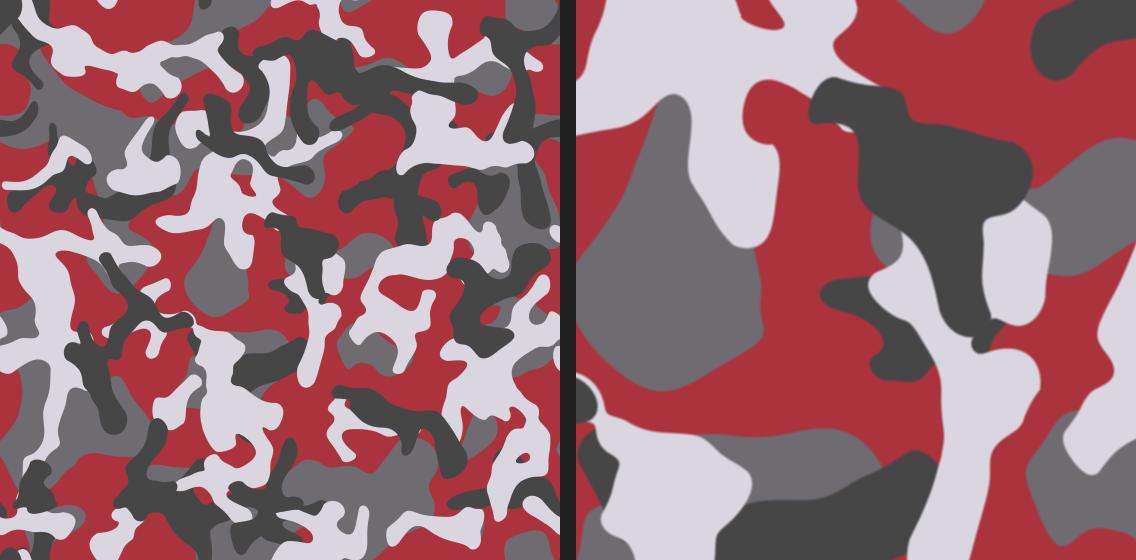
Left, the full canvas; right, a detail of the centre.
Reproduce this pattern procedurally as a Shadertoy shader.

```glsl
const vec3 RED = vec3(0.67, 0.20, 0.24);
const vec3 GREY = vec3(0.43, 0.42, 0.445);
const vec3 DARK = vec3(0.28, 0.275, 0.28);
const vec3 LIGHT = vec3(0.85, 0.84, 0.88);

const int LIGHT_CELLS = 6;          // shapes per side, whole numbers so it tiles
const int DARK_CELLS = 5;
const int GREY_CELLS = 6;
const int WARP_CELLS = 7;
const float LIGHT_KEEP = 1.0;       // share of cells that hold a shape
const float DARK_TOP_KEEP = 0.55;
const float DARK_LOW_KEEP = 0.45;
const float GREY_LEVEL = 0.08;      // higher means less grey
const float WARP = 0.045;           // bend of all outlines, in canvas units
const float RIPPLE = 0.012;         // finer bend
const float BLEND = 0.008;          // rounding where limbs meet
const float EDGE = 0.0012;          // half width of the soft edge
const int ARMS = 4;
const float ARM_SKIP = 0.15;        // share of limbs left out
const vec2 SHAPE_SCALE = vec2(0.7, 1.2);
const vec2 ARM_LENGTH = vec2(0.045, 0.14);
const vec2 TIP_RADIUS = vec2(0.010, 0.026);
const float HUB_RADIUS = 0.015;
const float ELBOW_RADIUS = 0.011;
const float ELBOW_BEND = 1.3;       // radians either way
const float TAU = 6.28319;

// Integer hash of a wrapped cell and a seed, three values in 0..1
vec3 hash(ivec2 cell, int n, int seed) {
    ivec2 c = (cell + 2 * n) % n;
    uvec3 v = uvec3(uint(c.x), uint(c.y), uint(seed)) * 1664525u + 1013904223u;
    v.x += v.y * v.z; v.y += v.z * v.x; v.z += v.x * v.y;
    v ^= v >> 16u;
    v.x += v.y * v.z; v.y += v.z * v.x; v.z += v.x * v.y;
    return vec3(v >> 8u) / 16777216.0;
}

vec2 direction(float angle) {
    return vec2(cos(angle), sin(angle));
}

float cornerSlope(ivec2 cell, ivec2 corner, vec2 f, int n, int seed) {
    return dot(direction(TAU * hash(cell + corner, n, seed).x), f - vec2(corner));
}

// Gradient noise that wraps after n cells
float noise(vec2 p, int n, int seed) {
    p *= float(n);
    ivec2 cell = ivec2(floor(p));
    vec2 f = fract(p);
    vec2 u = f * f * f * (f * (f * 6.0 - 15.0) + 10.0);
    return mix(mix(cornerSlope(cell, ivec2(0, 0), f, n, seed),
                   cornerSlope(cell, ivec2(1, 0), f, n, seed), u.x),
               mix(cornerSlope(cell, ivec2(0, 1), f, n, seed),
                   cornerSlope(cell, ivec2(1, 1), f, n, seed), u.x), u.y);
}

// Distance to a limb whose radius goes from ra to rb
float limb(vec2 p, vec2 a, vec2 b, float ra, float rb) {
    vec2 ab = b - a;
    float h = clamp(dot(p - a, ab) / dot(ab, ab), 0.0, 1.0);
    return length(p - a - ab * h) - mix(ra, rb, h);
}

// Distance to scattered, branching shapes, one per kept cell
float branches(vec2 p, int n, float keep, int seed) {
    float cellSize = 1.0 / float(n);
    ivec2 home = ivec2(floor(p * float(n)));
    float sum = 1e-20;
    for (int y = -1; y <= 1; y++)
    for (int x = -1; x <= 1; x++) {
        ivec2 cell = home + ivec2(x, y);
        vec3 place = hash(cell, n, seed);
        vec3 kind = hash(cell, n, seed + 1);
        if (kind.x > keep) continue;
        float size = mix(SHAPE_SCALE.x, SHAPE_SCALE.y, kind.y);
        vec2 q = (p - (vec2(cell) + 0.2 + 0.6 * place.xy) * cellSize) / size;
        for (int i = 0; i < ARMS; i++) {
            vec3 r = hash(cell, n, seed + 2 + 2 * i);
            vec3 s = hash(cell, n, seed + 3 + 2 * i);
            if (s.y < ARM_SKIP) continue;
            float angle = TAU * (place.z + (float(i) + 0.6 * r.x) / float(ARMS));
            float halfLength = 0.5 * mix(ARM_LENGTH.x, ARM_LENGTH.y, r.y);
            float tipRadius = mix(TIP_RADIUS.x, TIP_RADIUS.y, s.x);
            vec2 elbow = halfLength * direction(angle);
            vec2 tip = elbow + halfLength * direction(angle + ELBOW_BEND * (2.0 * r.z - 1.0));
            sum += exp(-size / BLEND * limb(q, vec2(0.0), elbow, HUB_RADIUS, ELBOW_RADIUS));
            sum += exp(-size / BLEND * limb(q, elbow, tip, ELBOW_RADIUS, tipRadius));
        }
    }
    return -BLEND * log(sum);
}

// Smooth-edged coverage of the region where d is negative
float cover(float d) {
    float slope = iResolution.y * max(length(vec2(dFdx(d), dFdy(d))), 1e-5);
    float w = slope * max(EDGE, 0.6 / iResolution.y);
    return smoothstep(-w, w, -d);
}

void mainImage(out vec4 fragColor, in vec2 fragCoord) {
    vec2 uv = fragCoord / iResolution.xy;
    vec2 p = uv + WARP * vec2(noise(uv, WARP_CELLS, 11), noise(uv, WARP_CELLS, 12))
        + RIPPLE * vec2(noise(uv, 2 * WARP_CELLS, 13), noise(uv, 2 * WARP_CELLS, 14));

    // Broad grey patches on the red ground
    float patches = noise(p, GREY_CELLS, 21) + 0.4 * noise(p, 2 * GREY_CELLS, 22);
    vec3 color = mix(RED, GREY, cover(GREY_LEVEL - patches));

    // Branching shapes, from the lowest layer to the top one
    color = mix(color, DARK, cover(branches(p, DARK_CELLS, DARK_LOW_KEEP, 40)));
    color = mix(color, LIGHT, cover(branches(p, LIGHT_CELLS, LIGHT_KEEP, 60)));
    color = mix(color, DARK, cover(branches(p, DARK_CELLS, DARK_TOP_KEEP, 80)));
    fragColor = vec4(color, 1.0);
}
```
